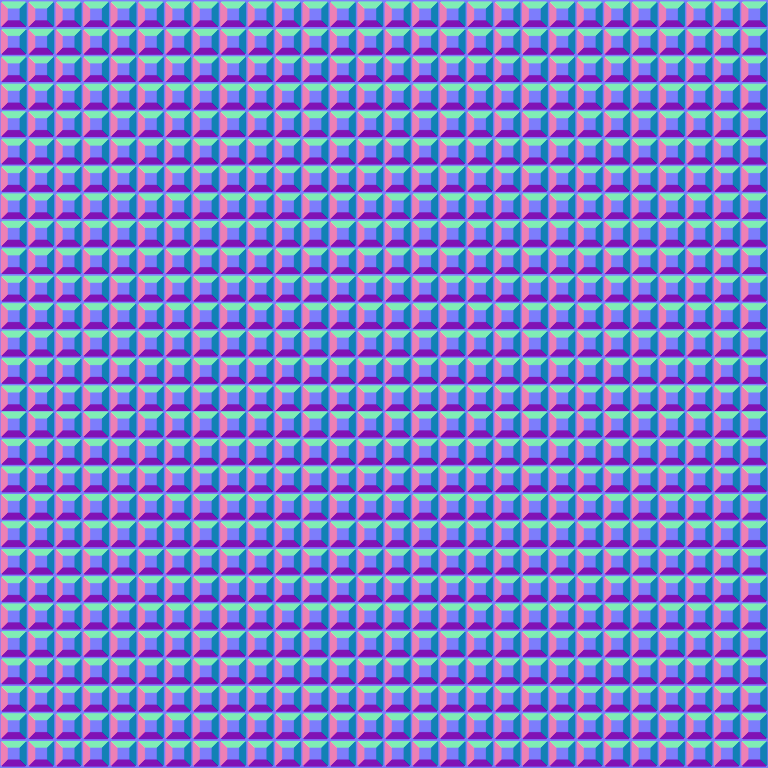
Write a three.js fragment shader that draws this texture map.

```glsl
// Normal map of a 28 by 28 grid of studs: flat square tops with four bevelled sides.
// Each cell picks its facing side from the dominant axis, blends the mitres,
// and masks the slope between the flat top and the thin flat groove.
varying vec2 vUv;

// Soft threshold, about one canvas pixel wide in cell units
float softStep(float edge, float x) {
  return smoothstep(edge - 0.028, edge + 0.028, x);
}

void main() {
  vec2 grid = vUv * 28.0;

  // The groove lies above the studs in the upper 15 rows, below them in the lower 13
  float upper = step(13.0, floor(grid.y));
  vec2 offset = fract(grid) - vec2(0.5, mix(0.525, 0.475, upper));
  vec2 reach = abs(offset);

  // Facing direction of the bevel, with narrow blended mitres
  vec2 side = 2.0 * step(0.0, offset) - 1.0;
  float vertical = softStep(0.0, reach.y - reach.x);
  vec2 facing = normalize(vec2(-side.x * (1.0 - vertical), side.y * vertical));

  // Square top inside, slightly clipped corners outside
  float square = max(reach.x, reach.y);
  float clipped = max(square, reach.x + reach.y - 0.415);
  float bevel = softStep(0.215, square) * (1.0 - softStep(0.475, clipped));

  // Encode flat and sloped normals as colours
  vec3 flatColor = vec3(0.49, 0.49, 0.99);
  vec3 slopeColor = vec3(0.5 + 0.43 * facing, 0.71);
  gl_FragColor = vec4(mix(flatColor, slopeColor, bevel), 1.0);
}
```
